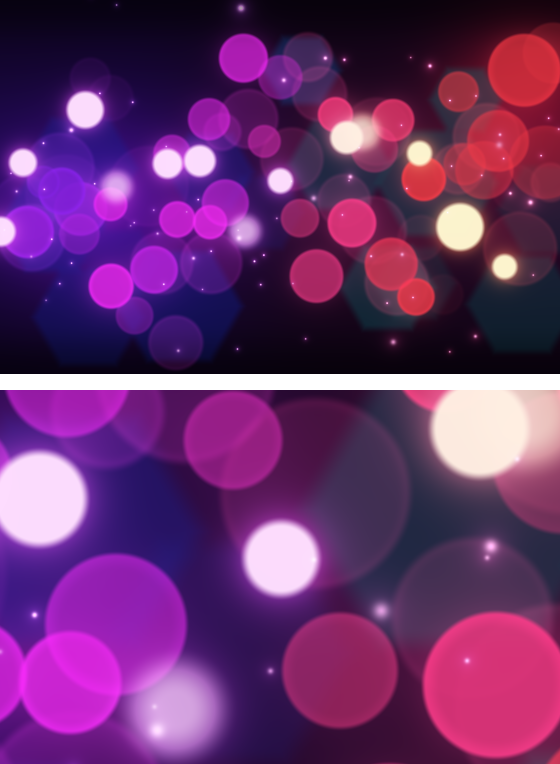
Top, the full canvas; bottom, a detail of the centre.
Give the GLSL for this background, as a Shadertoy shader.

```glsl
// Glowing bokeh discs, soft hexagons and sparks, from violet through pink to red on a dark ground

vec3 hash3(float n) {
    vec3 p = fract(n * vec3(0.1031, 0.1030, 0.0973));
    p += dot(p, p.yzx + 33.33);
    return fract((p.xxy + p.yzz) * p.zyx);
}

// Even spread along x, clustered around the middle height
vec2 place(float i, float seed, float spread, float aspect) {
    vec3 h = hash3(i * 7.31 + seed);
    float x = fract(i * 0.618034 + seed * 0.37 + 0.04 * h.z);
    return vec2(aspect * x, 0.5 + spread * (h.x + h.y - 1.0));
}

float disc(float d, float radius, float blur) {
    return 1.0 - smoothstep(radius - blur, radius + blur, d);
}

float hexDistance(vec2 q) {
    q = abs(q);
    return max(q.y, 0.866 * q.x + 0.5 * q.y);
}

vec3 screen(vec3 base, vec3 light) {
    return 1.0 - (1.0 - base) * (1.0 - clamp(light, 0.0, 1.0));
}

// Violet, magenta, pink and red from left to right
vec3 spectrum(float x) {
    vec3 c = mix(vec3(0.50, 0.12, 0.88), vec3(0.93, 0.15, 0.94), smoothstep(0.05, 0.45, x));
    c = mix(c, vec3(0.95, 0.22, 0.52), smoothstep(0.58, 0.80, x));
    return mix(c, vec3(0.94, 0.21, 0.26), smoothstep(0.85, 1.25, x));
}

void mainImage(out vec4 fragColor, in vec2 fragCoord) {
    vec2 p = fragCoord / iResolution.y;
    float aspect = iResolution.x / iResolution.y;
    float px = 1.0 / iResolution.y;

    // Dark ground with a coloured band and two wide glows
    float band = exp(-7.0 * (p.y - 0.5) * (p.y - 0.5));
    vec3 color = vec3(0.025, 0.005, 0.05);
    color += band * mix(vec3(0.10, 0.03, 0.28), vec3(0.13, 0.03, 0.11), smoothstep(0.3, 0.95, p.x));
    vec2 q = p - vec2(0.27, 0.42);
    color += vec3(0.16, 0.02, 0.25) * exp(-18.0 * dot(q, q));
    q = p - vec2(aspect - 0.08, 0.74);
    color += vec3(0.35, 0.03, 0.04) * exp(-22.0 * dot(q, q));

    // Blurred hexagons, blue on the left and teal on the right
    for (float i = 0.0; i < 15.0; i++) {
        vec3 h = hash3(i + 51.0);
        vec2 c = place(i, 3.0, 0.42, aspect);
        float radius = mix(0.07, 0.15, h.x);
        vec3 tint = mix(vec3(0.06, 0.13, 0.60), vec3(0.04, 0.32, 0.35), smoothstep(0.65, 0.95, c.x));
        float shape = disc(hexDistance(p - c), radius, 0.014);
        color = mix(color, tint, shape * mix(0.18, 0.50, h.y));
    }

    // Large faint discs with thin brighter rims
    for (float i = 0.0; i < 26.0; i++) {
        vec3 h = hash3(i + 113.0);
        vec2 c = place(i, 11.0, 0.52, aspect);
        float d = length(p - c);
        float radius = mix(0.05, 0.11, h.x);
        float rim = exp(-pow((d - radius + 0.004) / 0.005, 2.0));
        float shape = disc(d, radius, 0.004 + px) + 0.25 * rim;
        color = screen(color, spectrum(c.x) * shape * mix(0.05, 0.20, h.y));
    }

    // Saturated discs, each with a soft halo; larger and higher at the right end
    for (float i = 0.0; i < 33.0; i++) {
        vec3 h = hash3(i + 211.0);
        vec2 c = place(i, 23.0, 0.36, aspect);
        float corner = smoothstep(1.2, 1.45, c.x);
        c.y += 0.22 * corner;
        float d = length(p - c);
        float radius = mix(0.042, 0.072, h.x) + 0.035 * corner;
        float strength = mix(0.30, 0.97, h.y);
        vec3 tint = spectrum(c.x + 0.3 * (h.z - 0.5));
        float halo = exp(-max(d - radius, 0.0) / 0.025);
        color = screen(color, tint * halo * strength * strength * 0.22);
        float rim = smoothstep(0.75, 1.0, d / radius);
        float shape = disc(d, radius, 0.002 + px);
        color = mix(color, tint * (0.94 + 0.12 * rim), shape * strength * 0.92);
    }

    // Near-white discs, pinkish on the left and creamy on the right
    for (float i = 0.0; i < 13.0; i++) {
        vec3 h = hash3(i + 307.0);
        vec2 c = place(i, 41.0, 0.33, aspect);
        c.y += 0.06;
        float d = length(p - c);
        float radius = mix(0.031, 0.050, h.x) + 0.014 * step(0.85, h.z);
        float blurred = step(0.72, h.y);
        float warm = smoothstep(0.75, 1.05, c.x);
        vec3 core = mix(vec3(1.0, 0.88, 1.0), vec3(1.0, 0.97, 0.82), warm);
        vec3 glow = mix(vec3(0.85, 0.25, 0.95), vec3(0.98, 0.48, 0.25), warm);
        float halo = exp(-max(d - radius, 0.0) / 0.017);
        color = screen(color, glow * halo * 0.48);
        float shape = disc(d, radius, mix(0.004 + px, 0.022, blurred));
        color = mix(color, core, shape * mix(0.97, 0.65, blurred));
    }

    // Tiny sparks, a few of them large
    for (float i = 0.0; i < 72.0; i++) {
        vec3 h = hash3(i + 401.0);
        vec2 c = place(i, 67.0, 0.55, aspect);
        float size = 0.6 + 1.7 * pow(h.z, 8.0);
        float d = length(p - c) / size;
        vec3 tint = mix(vec3(0.62, 0.22, 1.0), vec3(1.0, 0.25, 0.55), smoothstep(0.4, 1.2, c.x));
        vec3 light = tint * 0.65 * exp(-d / 0.008) + vec3(1.0, 0.8, 1.0) * exp(-d * d / 0.000014);
        color = screen(color, light * mix(0.4, 1.0, h.y));
    }

    // Darkened top and bottom edges
    color *= 1.0 - 0.35 * smoothstep(0.36, 0.5, abs(p.y - 0.5));
    fragColor = vec4(color, 1.0);
}
```
